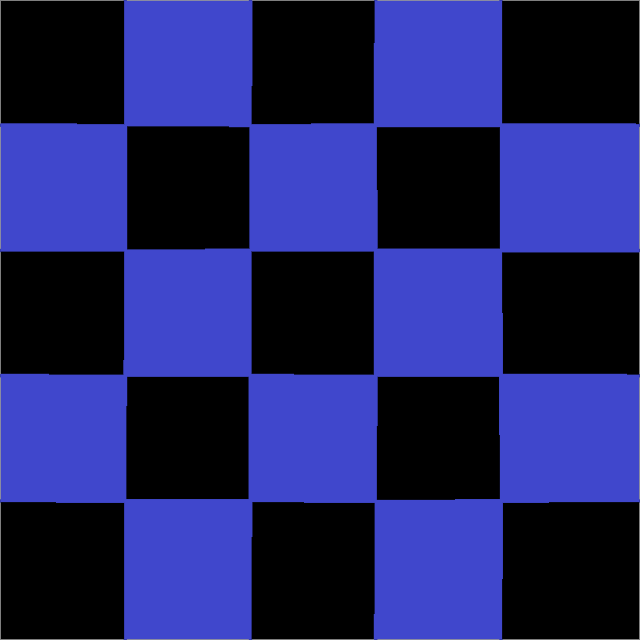
Write a Shadertoy shader that draws this pattern.

```glsl
const float PITCH = 0.1957;
const float LAST = 4.0;

float hash(vec3 p) {
    p = fract(p * 0.1031);
    p += dot(p, p.zyx + 31.32);
    return fract((p.x + p.y) * p.z);
}

// Gap between a cell side and its dark square, with a small jog along the side
float sideInset(vec2 cell, float side, float along) {
    float jog = step(0.2 + 1.3 * hash(vec3(cell, side)), along);
    float turn = hash(vec3(cell, side + 7.0)) < 0.5 ? -1.0 : 1.0;
    return 0.0024 + 0.0013 * turn * (jog - 0.5);
}

void mainImage(out vec4 fragColor, in vec2 fragCoord) {
    vec2 p = fragCoord / iResolution.xy;
    p.y = 1.0 - p.y;
    float aa = 1.0 / min(iResolution.x, iResolution.y);

    // Five cells each way; the last column and row run on to the canvas edge
    vec2 cell = min(floor(p / PITCH), LAST);
    vec2 local = p - cell * PITCH;
    vec2 size = mix(vec2(PITCH), vec2(1.0 - LAST * PITCH), step(LAST, cell));
    vec2 along = local / size;

    // Signed depth inside the dark square, with no gap on the outer sides
    float depth = 1.0;
    if (cell.x > 0.0) depth = min(depth, local.x - sideInset(cell, 1.0, along.y));
    if (cell.y > 0.0) depth = min(depth, local.y - sideInset(cell, 2.0, along.x));
    if (cell.x < LAST) depth = min(depth, size.x - local.x - sideInset(cell, 3.0, along.y));
    if (cell.y < LAST) depth = min(depth, size.y - local.y - sideInset(cell, 4.0, along.x));

    vec3 blue = vec3(0.25, 0.28, 0.80);
    float dark = clamp(depth / max(aa, 0.0013) + 0.5, 0.0, 1.0);
    dark *= 1.0 - mod(cell.x + cell.y, 2.0);
    vec3 color = mix(blue, vec3(0.0), dark);

    // Thin grey rim, crossed by the ends of the grid lines
    vec2 edge = min(p, 1.0 - p);
    float run = edge.x < edge.y ? p.y : p.x;
    float line = clamp(floor(run / PITCH + 0.5), 1.0, LAST) * PITCH;
    float stub = clamp((0.0026 - abs(run - line)) / aa + 0.5, 0.0, 1.0);
    float rim = clamp((0.0013 - min(edge.x, edge.y)) / aa + 0.5, 0.0, 1.0);
    color = mix(color, mix(vec3(0.6), blue * 0.8, stub), rim);

    fragColor = vec4(color, 1.0);
}
```
